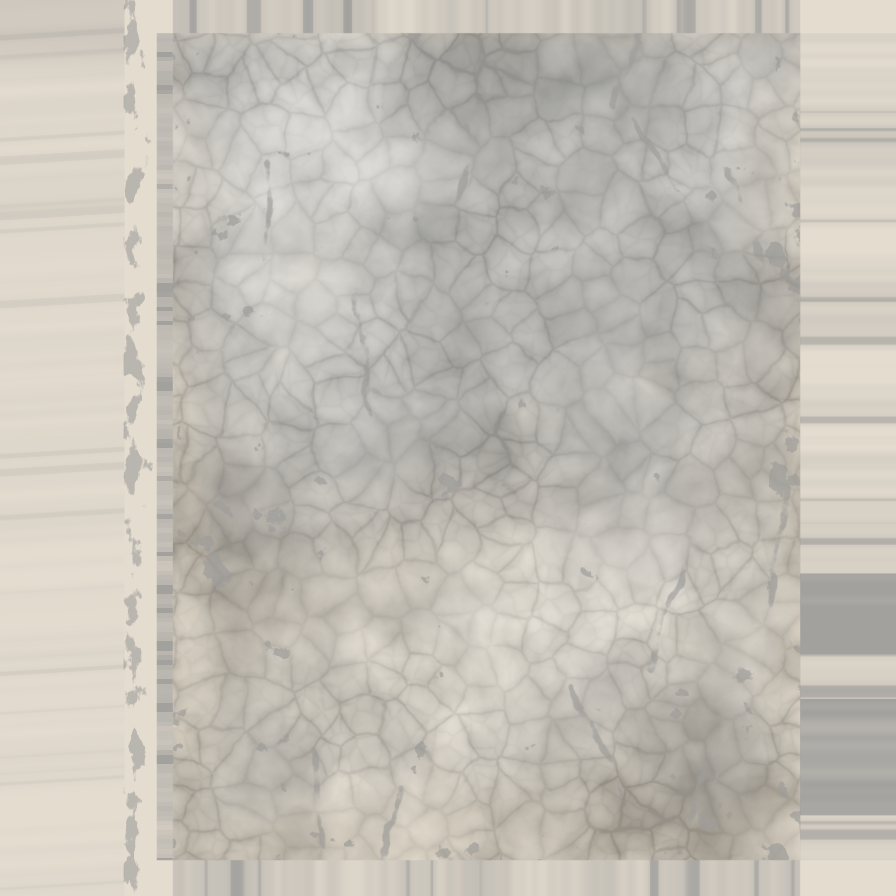
A three.js fragment shader for this texture:

```glsl
// Weathered, crazed marble slab set in a frame of stretched streaks.
// Gradient-noise clouds are shaded by Voronoi cracks, then covered with
// grey flakes and broken veins; one-dimensional noise draws the margins.

#define CELLS 25.0
#define CLOUD_CONTRAST 0.46
#define WISP_CONTRAST 0.34
#define CRACK_DEPTH 0.22
#define FLAKE_LEVEL 0.50
#define VEIN_COUNT 12
#define SOFT 0.001
#define CREAM vec3(0.895, 0.863, 0.812)
#define GREY vec3(0.635, 0.630, 0.618)
#define SLAB_MIN vec2(0.193, 0.040)
#define SLAB_MAX vec2(0.893, 0.963)

varying vec2 vUv;

vec2 hash2(vec2 p) {
  p = vec2(dot(p, vec2(127.1, 311.7)), dot(p, vec2(269.5, 183.3)));
  return fract(sin(p) * 43758.5453);
}

float corner(vec2 cell, vec2 offset) {
  return dot(hash2(cell) * 2.0 - 1.0, offset);
}

float gradientNoise(vec2 p) {
  vec2 i = floor(p), f = fract(p);
  vec2 u = f * f * f * (f * (f * 6.0 - 15.0) + 10.0);
  vec2 e = vec2(1.0, 0.0);
  return mix(mix(corner(i, f), corner(i + e, f - e), u.x),
             mix(corner(i + e.yx, f - e.yx), corner(i + 1.0, f - 1.0), u.x), u.y);
}

float fbm(vec2 p) {
  float sum = 0.0, amplitude = 1.0;
  for (int i = 0; i < 5; i++) {
    sum += amplitude * gradientNoise(p);
    p = mat2(1.6, 1.2, -1.2, 1.6) * p + 7.3;
    amplitude *= 0.5;
  }
  return sum;
}

// Distance to the nearest border between Voronoi cells.
float crackDistance(vec2 p) {
  vec2 i = floor(p), f = fract(p), nearest = vec2(8.0);
  for (int y = -1; y <= 1; y++) for (int x = -1; x <= 1; x++) {
    vec2 g = vec2(float(x), float(y));
    vec2 r = g + hash2(i + g) - f;
    if (dot(r, r) < dot(nearest, nearest)) nearest = r;
  }
  float d = 1.0;
  for (int y = -2; y <= 2; y++) for (int x = -2; x <= 2; x++) {
    vec2 g = vec2(float(x), float(y));
    vec2 r = g + hash2(i + g) - f, gap = r - nearest;
    if (dot(gap, gap) > 0.0001) d = min(d, dot(0.5 * (r + nearest), normalize(gap)));
  }
  return d;
}

float blob(vec2 p, vec2 center, float radius) {
  vec2 q = (p - center) / radius;
  return exp(-dot(q, q));
}

float band(float x, float low, float high) {
  return smoothstep(low - SOFT, low + SOFT, x) * (1.0 - smoothstep(high - SOFT, high + SOFT, x));
}

// Thin, broken, slightly bent grey strokes.
float veins(vec2 p, float grain) {
  float cover = 0.0;
  for (int i = 0; i < VEIN_COUNT; i++) {
    vec2 h = hash2(vec2(float(i), 4.7)), k = hash2(vec2(float(i), 9.1));
    vec2 q = p - mix(SLAB_MIN, SLAB_MAX, h);
    float angle = mix(0.9, 2.6, k.x);
    vec2 along = vec2(cos(angle), sin(angle));
    float reach = mix(0.03, 0.09, k.y);
    float d = length(q - along * clamp(dot(q, along), -reach, reach));
    cover = max(cover, 1.0 - smoothstep(0.001, 0.004, d - 0.005 * grain));
  }
  return cover * smoothstep(-0.25, 0.15, grain);
}

vec3 marble(vec2 p) {
  vec2 warp = 0.016 * vec2(fbm(p * 11.0), fbm(p * 11.0 + 31.0));
  vec2 q = p + warp;
  vec2 border = min(p - SLAB_MIN, SLAB_MAX - p);
  float rim = exp(-22.0 * max(min(border.x, border.y), 0.0));

  // Broad light and dark clouds
  float tone = 0.76 + CLOUD_CONTRAST * fbm(q * 5.0 + 2.0) + WISP_CONTRAST * fbm(q * 17.0);
  tone += 0.24 * blob(q, vec2(0.40, 0.80), 0.13) + 0.22 * blob(q, vec2(0.64, 0.29), 0.14);
  tone -= 0.42 * blob(q, vec2(0.57, 0.90), 0.12) + 0.32 * blob(q, vec2(0.69, 0.56), 0.16);
  tone -= 0.36 * blob(q, vec2(0.26, 0.39), 0.14) + 0.36 * blob(q, vec2(0.78, 0.14), 0.13);

  // Coarse and fine crazing with soft shadows
  float coarse = crackDistance(q * CELLS);
  float fine = crackDistance(mat2(0.8, 0.6, -0.6, 0.8) * q * CELLS * 1.7 + 5.0);
  float wear = smoothstep(-0.3, 0.3, gradientNoise(p * 8.0 + 40.0));
  tone -= CRACK_DEPTH * (exp(-7.0 * coarse) + 0.6 * wear * exp(-9.0 * fine));
  tone -= 0.13 * wear * (1.0 - smoothstep(0.01, 0.07, coarse));

  float warmth = clamp(0.85 - 1.1 * p.y + 0.7 * rim + 0.5 * fbm(p * 4.0 + 60.0), 0.0, 1.0);
  vec3 shadow = mix(vec3(0.575, 0.575, 0.565), vec3(0.590, 0.565, 0.525), warmth);
  vec3 light = mix(vec3(0.845, 0.840, 0.825), vec3(0.890, 0.860, 0.805), warmth);
  vec3 color = mix(shadow, light, clamp(tone, 0.0, 1.05));

  // Grey flakes gather in patches and along the rim
  float grain = fbm(p * 27.0 + 13.0);
  float density = 0.42 * fbm(p * 6.0 + 21.0) + 0.24 * rim + 0.12 * blob(p, vec2(0.28, 0.38), 0.13);
  float flakes = smoothstep(0.0, 0.09, grain + density - FLAKE_LEVEL);
  return mix(color, GREY * 0.97, 0.68 * max(flakes, veins(q, grain)));
}

// Share of grey in stretched streaks running across coordinate t.
float streaks(float t, float seed) {
  float broad = gradientNoise(vec2(t * 16.0, seed));
  float thin = gradientNoise(vec2(t * 75.0, seed + 3.0));
  return 0.20 + 0.45 * broad + 0.35 * thin + 0.4 * smoothstep(0.20, 0.30, thin + 0.3 * broad);
}

vec3 frame(vec2 p) {
  float left = 0.35 * streaks(p.y - 0.06 * p.x, 2.3) + 0.25 * smoothstep(0.90, 0.97, p.y);
  float right = streaks(p.y, 8.4) + 0.75 * (band(p.y, 0.09, 0.22) + band(p.y, 0.27, 0.36));
  float ends = 0.18 + 0.9 * streaks(p.x, p.y > 0.5 ? 14.6 : 19.4);
  float bars = 0.35 + streaks(floor(p.y * 190.0) / 190.0, 25.3);
  float ragged = smoothstep(0.15, 0.3, fbm(p * vec2(45.0, 28.0)) - 30.0 * abs(p.x - 0.149) + 0.25);

  float inHeight = band(p.y, SLAB_MIN.y, SLAB_MAX.y);
  float grey = left * (1.0 - smoothstep(0.138, 0.140, p.x));
  grey += 0.65 * ragged * band(p.x, 0.138, 0.172);
  grey += bars * band(p.x, 0.175, SLAB_MIN.x) * inHeight;
  grey += right * step(SLAB_MAX.x, p.x) * inHeight;
  grey += ends * band(p.x, SLAB_MIN.x, SLAB_MAX.x);
  return mix(CREAM, GREY, clamp(grey, 0.0, 1.0));
}

void main() {
  float slab = band(vUv.x, SLAB_MIN.x, SLAB_MAX.x) * band(vUv.y, SLAB_MIN.y, SLAB_MAX.y);
  gl_FragColor = vec4(mix(frame(vUv), marble(vUv), slab), 1.0);
}
```
